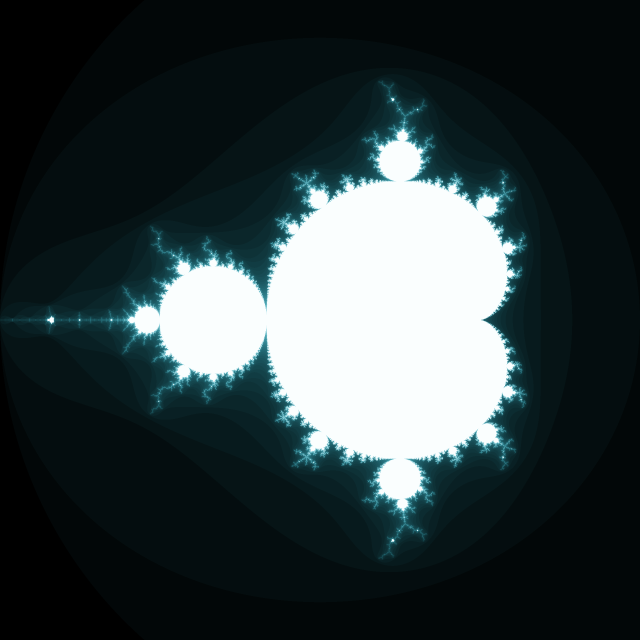
Give the GLSL for this background, as a three.js fragment shader.

```glsl
// Mandelbrot set in near-white on black, wrapped in teal escape-time bands.
// Each sample iterates z*z + c; its escape count drives a saturating ramp,
// and a small grid of samples per pixel smooths edges and filaments.

varying vec2 vUv;

const vec2 VIEW_CENTER = vec2(-0.5, 0.0);
const float VIEW_SPAN = 3.0;
const int MAX_STEPS = 160;
const float ESCAPE_RADIUS = 2.0;
const float GLOW_RATE = 0.027;              // brightness gained per step
const vec3 TEAL_TINT = vec3(0.28, 1.0, 1.11);
const vec3 INSIDE_COLOR = vec3(0.98, 0.995, 0.995);
const int GRID = 3;                         // samples per pixel side

// True in the main cardioid or the period-two disc, which never escape.
bool inMainBody(vec2 c) {
  float x = c.x - 0.25;
  float q = x * x + c.y * c.y;
  bool inCardioid = q * (q + x) < 0.25 * c.y * c.y;
  bool inDisc = length(c + vec2(1.0, 0.0)) < 0.25;
  return inCardioid || inDisc;
}

// Number of steps that stay within the escape radius.
int escapeSteps(vec2 c) {
  if (inMainBody(c)) return MAX_STEPS;
  vec2 z = vec2(0.0);
  for (int i = 0; i < MAX_STEPS; i++) {
    z = vec2(z.x * z.x - z.y * z.y, 2.0 * z.x * z.y) + c;
    if (dot(z, z) > ESCAPE_RADIUS * ESCAPE_RADIUS) return i;
  }
  return MAX_STEPS;
}

// Black through teal, bleaching toward white at high counts.
vec3 bandColor(int steps) {
  if (steps == MAX_STEPS) return INSIDE_COLOR;
  float glow = 1.0 - exp(-GLOW_RATE * float(steps));
  return glow * mix(TEAL_TINT, vec3(1.0), glow * glow * glow);
}

void main() {
  vec2 pixel = fwidth(vUv);
  vec3 color = vec3(0.0);

  // Average a regular grid of samples across the pixel.
  for (int j = 0; j < GRID; j++) {
    for (int i = 0; i < GRID; i++) {
      vec2 offset = (vec2(float(i), float(j)) + 0.5) / float(GRID) - 0.5;
      vec2 uv = vUv + offset * pixel;
      color += bandColor(escapeSteps(VIEW_CENTER + (uv - 0.5) * VIEW_SPAN));
    }
  }

  gl_FragColor = vec4(color / float(GRID * GRID), 1.0);
}
```
